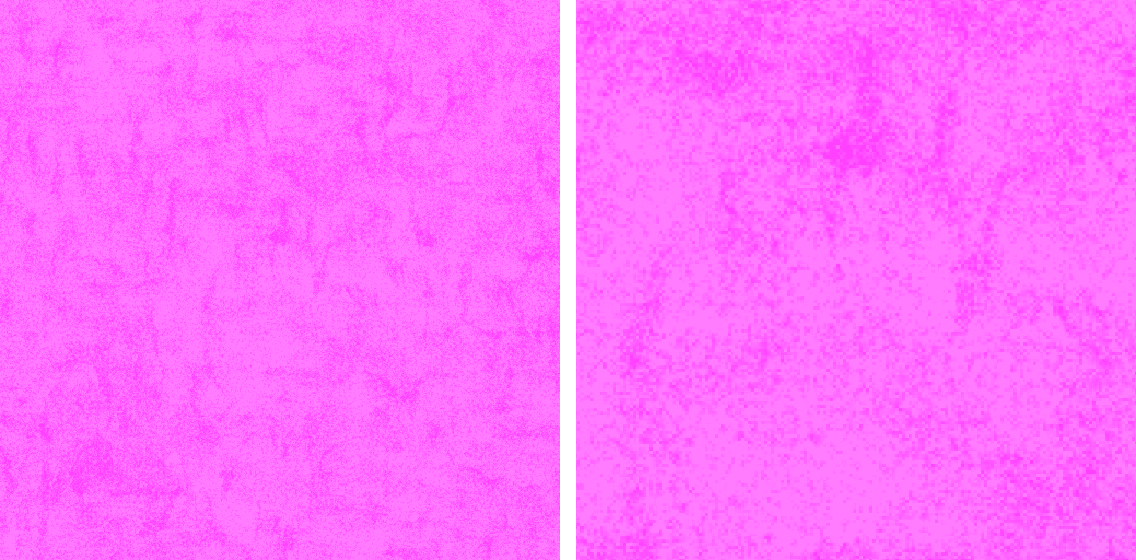
Left, the full canvas; right, a detail of the centre.
Write a three.js fragment shader that draws this texture.

```glsl
varying vec2 vUv;

const vec3 LIGHT_PINK = vec3(1.0, 0.485, 1.0);
const vec3 DEEP_MAGENTA = vec3(1.0, 0.25, 1.0);

const float BASE_TONE = 0.16;
const float CLOUD_SCALE = 4.0;
const float CLOUD_AMOUNT = 0.36;
const float BLOTCH_SCALE = 15.0;
const float BLOTCH_AMOUNT = 0.42;
const vec2 UPRIGHT_SCALE = vec2(44.0, 11.0);
const float UPRIGHT_AMOUNT = 0.46;
const vec2 LEVEL_SCALE = vec2(13.0, 38.0);
const float LEVEL_AMOUNT = 0.3;
const float VEIN_SCALE = 10.0;
const float VEIN_WIDTH = 0.09;
const float VEIN_AMOUNT = 0.34;
const float WEAVE_AMOUNT = 0.14;
const float WARP_AMOUNT = 0.012;
const float GRAIN_CELLS = 512.0;
const float GRAIN_AMOUNT = 0.52;
const float CLUMP_SCALE = 170.0;
const float CLUMP_AMOUNT = 0.58;

vec2 hash2(vec2 p) {
  vec3 q = fract(vec3(p.xyx) * vec3(0.1031, 0.1030, 0.0973));
  q += dot(q, q.yzx + 33.33);
  return fract((q.xx + q.yz) * q.zy);
}

vec2 gradient(vec2 cell) {
  float angle = 6.28318 * hash2(cell).x;
  return vec2(cos(angle), sin(angle));
}

float gradientNoise(vec2 p) {
  vec2 cell = floor(p);
  vec2 f = p - cell;
  vec2 ease = f * f * f * (f * (f * 6.0 - 15.0) + 10.0);
  vec2 e = vec2(1.0, 0.0);
  float low = mix(dot(gradient(cell), f),
                  dot(gradient(cell + e.xy), f - e.xy), ease.x);
  float high = mix(dot(gradient(cell + e.yx), f - e.yx),
                   dot(gradient(cell + e.xx), f - e.xx), ease.x);
  return mix(low, high, ease.y);
}

float fbm(vec2 p) {
  float sum = 0.0;
  float amplitude = 1.0;
  for (int i = 0; i < 4; i++) {
    sum += amplitude * gradientNoise(p);
    p = mat2(0.8, 0.6, -0.6, 0.8) * p * 2.1 + 17.3;
    amplitude *= 0.68;
  }
  return sum;
}

// Broken smudges stretched along one axis
float strokes(vec2 p) {
  float ragged = gradientNoise(p) + 0.45 * gradientNoise(p * 2.7 + 41.0);
  return smoothstep(0.06, 0.46, ragged);
}

// Thin curved creases, present only in places
float veins(vec2 p) {
  float crease = 1.0 - smoothstep(0.0, VEIN_WIDTH, abs(gradientNoise(p)));
  return crease * smoothstep(0.0, 0.3, gradientNoise(p * 0.8 + 63.0));
}

float stain(vec2 uv) {
  vec2 warp = vec2(fbm(uv * 18.0 + 5.0), fbm(uv * 18.0 + 90.0));
  vec2 p = uv + WARP_AMOUNT * warp;
  float tone = CLOUD_AMOUNT * gradientNoise(uv * CLOUD_SCALE + 3.7);
  tone += BLOTCH_AMOUNT * fbm(p * BLOTCH_SCALE + 21.0);

  float patches = smoothstep(-0.25, 0.25, gradientNoise(uv * 5.0 + 52.0));
  tone += UPRIGHT_AMOUNT * patches * strokes(p * UPRIGHT_SCALE + 11.0);
  tone += LEVEL_AMOUNT * (1.0 - patches) * strokes(p * LEVEL_SCALE + 77.0);
  tone += VEIN_AMOUNT * veins(p * VEIN_SCALE + 34.0);

  // Faint upright and level threads
  tone += WEAVE_AMOUNT * gradientNoise(uv * vec2(95.0, 5.0) + 8.0);
  tone += WEAVE_AMOUNT * gradientNoise(uv * vec2(5.0, 95.0) + 29.0);
  return tone;
}

// Fine speckle with slightly coarser clumps
float grain(vec2 uv) {
  vec2 random = hash2(floor(uv * GRAIN_CELLS) + 7.0);
  vec2 turned = mat2(0.85, 0.53, -0.53, 0.85) * uv;
  return GRAIN_AMOUNT * (random.x + random.y - 1.0)
       + CLUMP_AMOUNT * gradientNoise(turned * CLUMP_SCALE + 13.0);
}

void main() {
  float tone = BASE_TONE + stain(vUv) + grain(vUv);
  vec3 color = mix(LIGHT_PINK, DEEP_MAGENTA, clamp(tone, 0.0, 1.0));
  gl_FragColor = vec4(color, 1.0);
}
```
